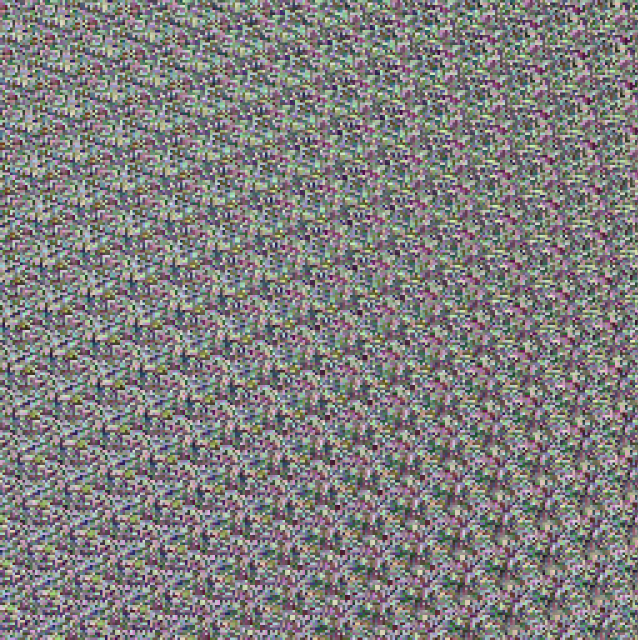
A Shadertoy shader for this texture:

```glsl
// Fine mosaic of coloured square cells, 256 to the canvas height.
// A block of hashed colours repeats on a slanted lattice, about 15 by 14 times,
// and each cell's colour drifts slowly from one repeat to the next.

float hash(vec2 p) {
    return fract(sin(dot(p, vec2(12.9898, 78.233))) * 43758.5453);
}

vec4 hash4(vec2 p) {
    return vec4(hash(p), hash(p + 31.7), hash(p + 67.3), hash(p + 113.9));
}

// Soft elliptical spot, 1 at its centre
float spot(vec2 p, vec2 centre, vec2 radius) {
    vec2 d = (p - centre) / radius;
    return exp(-dot(d, d));
}

vec3 cellColor(vec2 cell) {
    // Split the cell position into a repeat index and a place inside the repeat
    mat2 lattice = mat2(17.0, 6.0, -2.0, 18.0);
    vec2 repeatId = floor(inverse(lattice) * (cell + 0.01));
    vec2 place = round(cell - lattice * repeatId);

    // Some neighbouring cells join into short dashes, flat or upright
    float joint = hash(place + 7.1);
    vec2 seed = place;
    if (joint > 0.78) seed.x -= 1.0;
    else if (joint < 0.2) seed.y -= 1.0;

    // Random levels, folded so that the drift never jumps
    vec4 start = hash4(seed + 3.0);
    vec4 speedX = hash4(seed + 211.0) - 0.5;
    vec4 speedY = hash4(seed + 307.0) - 0.5;
    vec4 phase = start + 0.1 * (speedX * (repeatId.x - 7.0) + speedY * (repeatId.y - 7.0));
    vec4 level = abs(fract(phase) * 2.0 - 1.0) - 0.5;

    // Shared brightness plus weaker independent channels
    vec3 color = 0.503 + 0.54 * level.w + vec3(0.27, 0.33, 0.27) * level.rgb;

    // Tinted patches carried by every repeat
    color = mix(color, vec3(0.58, 0.24, 0.43), 0.6 * spot(place, vec2(9.0, 13.0), vec2(1.1, 2.4)));
    color += vec3(0.04, 0.07, -0.08) * spot(place, vec2(4.0, 12.0), vec2(2.4, 2.2));
    color += vec3(0.03, -0.07, -0.01) * spot(place, vec2(9.0, 6.0), vec2(4.0, 1.3));
    color += vec3(-0.06, 0.03, 0.04) * spot(place, vec2(3.0, 17.0), vec2(1.8, 2.4));

    // Slight wear that differs in every repeat
    color += 0.05 * (hash(cell + 0.37) - 0.5);
    return clamp(color, 0.03, 0.96);
}

void mainImage(out vec4 fragColor, in vec2 fragCoord) {
    float pixel = 256.0 / iResolution.y;
    vec2 p = fragCoord * pixel;

    // Blend the four nearest cells over one pixel at their shared edges
    vec2 base = floor(p - 0.5);
    vec2 blend = clamp((p - base - 1.0) / pixel + 0.5, 0.0, 1.0);
    vec3 lower = mix(cellColor(base), cellColor(base + vec2(1.0, 0.0)), blend.x);
    vec3 upper = mix(cellColor(base + vec2(0.0, 1.0)), cellColor(base + 1.0), blend.x);
    fragColor = vec4(mix(lower, upper, blend.y), 1.0);
}
```
